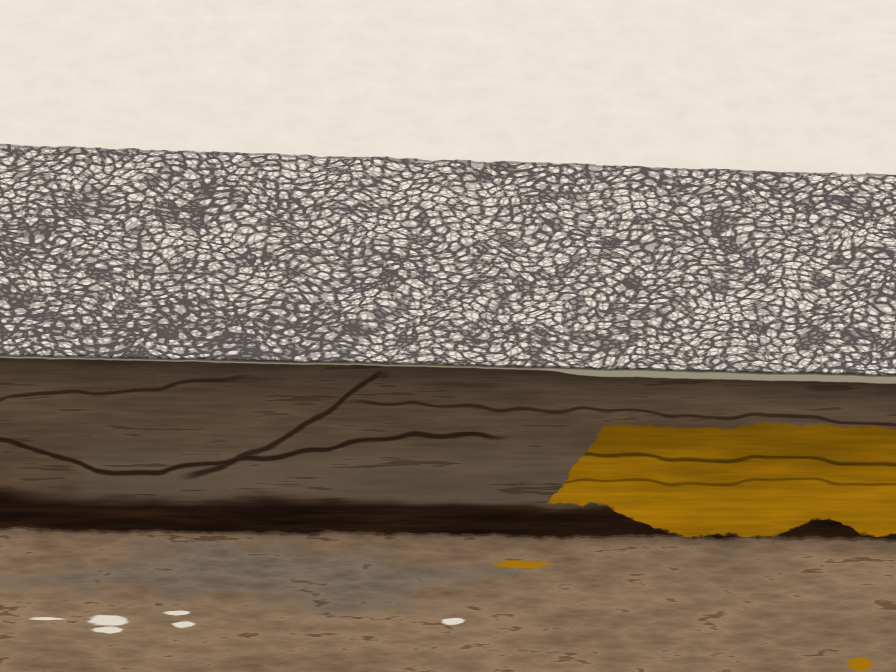
Reproduce this texture procedurally as a Shadertoy shader.

```glsl
#define PAPER vec3(0.925, 0.895, 0.84)
#define GRAPHITE vec3(0.36, 0.335, 0.325)
#define WOOD vec3(0.335, 0.27, 0.21)
#define GROUND vec3(0.53, 0.435, 0.34)
#define STONE vec3(0.43, 0.385, 0.34)
#define SOIL vec3(0.13, 0.08, 0.05)
#define PAINT vec3(0.56, 0.39, 0.035)
#define TOOTH vec2(48.0, 92.0)
#define COVERAGE 0.30

vec2 hash2(vec2 p) {
    vec3 q = fract(vec3(p.xyx) * vec3(0.1031, 0.1030, 0.0973));
    q += dot(q, q.yzx + 33.33);
    return fract((q.xx + q.yz) * q.zy);
}

// Distances to the nearest and second nearest cell centres
vec2 cells(vec2 p) {
    vec2 base = floor(p), f = fract(p), nearest = vec2(8.0);
    for (int j = -1; j <= 1; j++)
    for (int i = -1; i <= 1; i++) {
        vec2 o = vec2(i, j);
        float d = length(o + hash2(base + o + 50.0) - f);
        nearest = d < nearest.x ? vec2(d, nearest.x) : vec2(nearest.x, min(nearest.y, d));
    }
    return nearest;
}

// Layered cellular noise, roughly -1 to 1
float layers(vec2 p) {
    float n = 0.5 * cells(p).x + 0.3 * cells(p * 2.1 + 7.0).x + 0.2 * cells(p * 4.3 + 19.0).x;
    return (n - 0.45) * 3.0;
}

float above(float d, float soft) {
    return smoothstep(-soft, soft, d);
}

float line(float d, float width, float soft) {
    return 1.0 - smoothstep(width * 0.3, width + soft, abs(d));
}

float span(float x, float a, float b) {
    return smoothstep(a, a + 0.04, x) * (1.0 - smoothstep(b - 0.04, b, x));
}

vec3 sheet(vec2 p, float px) {
    vec2 q = p + 0.004 * vec2(sin(p.y * 61.0 + 3.0 * sin(p.x * 17.0)), sin(p.x * 43.0 + 2.0 * sin(p.y * 29.0)));
    vec2 tooth = cells(q * TOOTH), fine = cells(q * TOOTH * 1.9 + 31.0);
    float relief = layers(q * vec2(16.0, 36.0));
    vec3 base = PAPER + 0.016 * relief + 0.02 * (p.y - 0.85);

    // Pencil catches the ridges between grains
    float density = COVERAGE + 0.10 * layers(p * vec2(3.0, 16.0)) + 0.05 * relief;
    density += 0.09 * exp(-pow((p.y - 0.53) / 0.06, 2.0)) * (1.0 - smoothstep(0.1, 0.7, p.x));
    float coarse = 1.0 - smoothstep(density - 0.22, density + 0.18, tooth.y - tooth.x);
    float speck = 1.0 - smoothstep(density - 0.20, density + 0.18, fine.y - fine.x);
    float mark = clamp(0.75 * coarse + 0.42 * speck, 0.0, 1.0);
    float top = 0.785 - 0.034 * p.x + 0.0025 * relief - p.y;
    mark = max(mark, 0.6 * line(top - 0.002, 0.002, px));
    return mix(base, GRAPHITE, mark * above(top, px));
}

vec3 board(vec2 p, float px) {
    float grain = layers(p * vec2(5.0, 75.0));
    float broad = layers(p * vec2(3.0, 13.0) + 4.0);
    float wobble = 0.004 * sin(p.x * 23.0 + sin(p.x * 51.0)) + 0.0015 * grain;
    vec3 col = WOOD * (1.0 + 0.13 * grain + 0.13 * broad);
    col = mix(col, vec3(0.39, 0.345, 0.29), 0.45 * span(p.x, 0.1, 0.95) * smoothstep(0.38, 0.29, p.y + wobble));

    // Long splits and the diagonal fissure
    float sag = 0.30 + 0.045 * pow(max(0.17 - p.x, 0.0) / 0.17, 1.4) + 0.052 * smoothstep(0.2, 0.66, p.x);
    float slant = 0.288 + 0.156 * pow(clamp((p.x - 0.277) / 0.287, 0.0, 1.0), 1.35);
    float split = line(p.y - sag - wobble, 0.004, px) * (1.0 - smoothstep(0.72, 0.77, p.x));
    split = max(split, 0.9 * line(p.y - slant - wobble, 0.0055, px) * span(p.x, 0.26, 0.59));
    split = max(split, 0.8 * line(p.y - 0.405 - 0.085 * p.x - wobble, 0.003, px) * (1.0 - smoothstep(0.3, 0.42, p.x)));
    split = max(split, 0.75 * line(p.y - 0.42 + 0.036 * p.x - wobble, 0.0025, px) * smoothstep(0.5, 0.56, p.x));
    split = max(split, 0.45 * smoothstep(0.35, 0.7, grain));
    col = mix(col, SOIL, split * 0.85);

    // Shaded gap under the board
    float gap = 0.262 - 0.025 * p.x + 0.012 * broad + 0.006 * grain - p.y;
    col = mix(col, SOIL * (1.0 + 0.4 * grain), smoothstep(-0.016, 0.008, gap));

    // Ragged coat of paint
    float rag = 0.005 * layers(p * vec2(22.0, 30.0)) + wobble * 0.5;
    float low = 0.25 - 0.048 * smoothstep(0.88, 1.03, p.x) + 0.026 * exp(-pow((p.x - 1.22) / 0.05, 2.0));
    float coat = min(min(0.366 - p.y, p.y - low), (p.x - 0.8125 - 0.78 * (p.y - 0.25)) * 0.8) + rag;
    vec3 paint = PAINT * (0.98 + 0.10 * grain + 0.10 * broad) * mix(0.82, 1.05, smoothstep(0.37, 0.28, p.y));
    paint *= 1.0 - 0.4 * line(p.y - 0.337 + 0.018 * p.x - wobble, 0.003, px);
    paint *= 1.0 - 0.3 * line(p.y - 0.283 - wobble, 0.002, px);
    return mix(col, paint, above(coat, px * 1.5));
}

vec3 floorSlab(vec2 p, float px) {
    float grain = layers(p * vec2(13.0, 60.0) + 9.0);
    float stain = layers(p * vec2(4.0, 13.0) + 2.0);
    vec3 col = GROUND * (1.0 + 0.13 * grain + 0.10 * stain);
    float patchy = 1.0 - length((p - vec2(0.42, 0.145)) / vec2(0.40, 0.05)) + 0.5 * stain + 0.2 * grain;
    col = mix(col, STONE * (1.0 + 0.15 * grain), 0.75 * smoothstep(-0.1, 0.35, patchy));
    col = mix(col, SOIL * 2.0, 0.5 * smoothstep(0.45, 0.85, grain + 0.3 * stain));

    // Flakes of old paint: centre, then radii
    vec4 flakes[8] = vec4[8](vec4(0.16, 0.075, 0.028, 0.011), vec4(0.16, 0.063, 0.025, 0.006),
        vec4(0.265, 0.088, 0.022, 0.004), vec4(0.27, 0.071, 0.020, 0.006), vec4(0.677, 0.076, 0.018, 0.006),
        vec4(0.07, 0.079, 0.030, 0.003), vec4(0.775, 0.160, 0.045, 0.005), vec4(1.28, 0.012, 0.022, 0.010));
    for (int i = 0; i < 8; i++) {
        float d = 1.0 - length((p - flakes[i].xy) / flakes[i].zw) + 0.4 * grain;
        vec3 flake = i < 6 ? PAPER * 0.94 : PAINT * 1.15;
        col = mix(col, flake, smoothstep(-0.1, 0.3, d));
    }
    return col;
}

void mainImage(out vec4 fragColor, in vec2 fragCoord) {
    float px = 1.0 / iResolution.y;
    vec2 p = fragCoord * px;
    float rough = layers(p * vec2(14.0, 20.0));

    // Floor, board, card edge and sheet from back to front
    float seam = 0.213 - 0.012 * p.x + 0.004 * rough;
    vec3 col = mix(floorSlab(p, px), board(p, px), above(p.y - seam, 0.004));
    col *= 1.0 - 0.3 * exp(-max(seam - p.y, 0.0) / 0.012) * step(p.y, seam);

    float rim = 0.472 - 0.023 * p.x + 0.0012 * rough;
    float lip = rim - 0.004 - 0.008 * smoothstep(0.78, 0.9, p.x);
    col *= 1.0 - 0.4 * exp(-max(lip - p.y, 0.0) / 0.018);
    col = mix(col, vec3(0.60, 0.555, 0.48), above(p.y - lip, px));
    col = mix(col, sheet(p, px), above(p.y - rim, px));
    col *= 1.0 - 0.45 * line(p.y - rim, 0.002, px);
    fragColor = vec4(clamp(col, 0.0, 1.0), 1.0);
}
```
